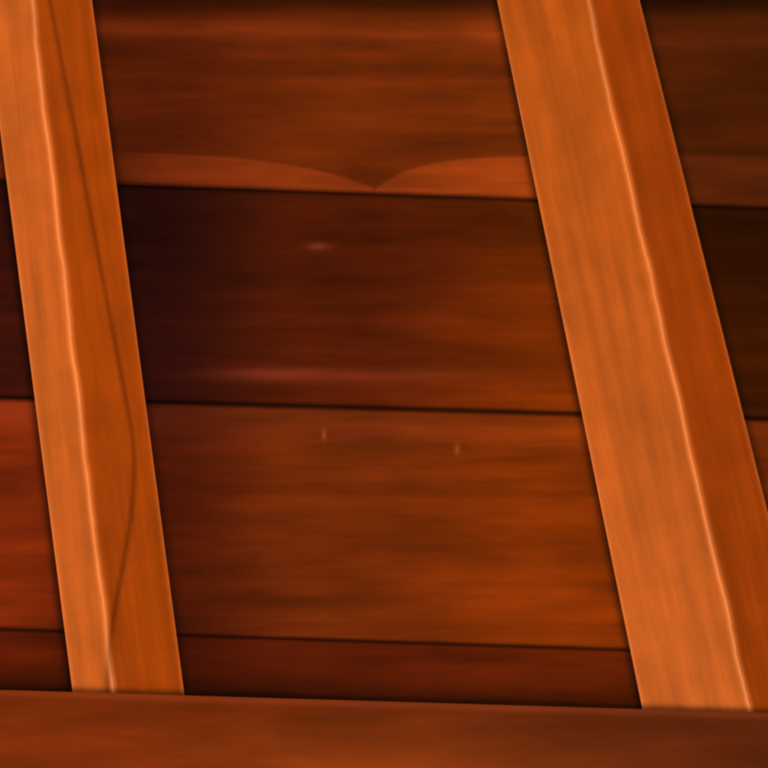
Give the GLSL for this texture, as a WebGL 1 fragment shader.

```glsl
precision highp float;
// Warm timber ceiling: four dark planks behind two slanted beams and a sill.
// Each part is a region between straight sloping edges, coloured by gradients
// and stretched value noise for grain, with soft lines for seams and ridges.
uniform vec2 u_resolution;

float hash(vec2 p) {
  vec3 q = fract(vec3(p.xyx) * 0.1031);
  q += dot(q, q.yzx + 33.33);
  return fract((q.x + q.y) * q.z);
}

float noise(vec2 p) {
  vec2 i = floor(p), f = fract(p);
  f = f * f * (3.0 - 2.0 * f);
  return mix(mix(hash(i), hash(i + vec2(1.0, 0.0)), f.x),
             mix(hash(i + vec2(0.0, 1.0)), hash(i + vec2(1.0)), f.x), f.y);
}

// Signed fractal noise, about -0.5 to 0.5
float grain(vec2 p) {
  float sum = 0.0, amp = 0.5;
  for (int i = 0; i < 4; i++) {
    sum += amp * (noise(p) - 0.5);
    p = p * 2.03 + 17.1;
    amp *= 0.55;
  }
  return sum;
}

float edge(float dist) {
  float soft = max(0.0016, 0.7 / u_resolution.y);
  return smoothstep(-soft, soft, dist);
}

float line(float dist, float width) {
  return exp(-dist * dist / (width * width));
}

float spot(vec2 p, vec2 center, vec2 radius) {
  vec2 q = (p - center) / radius;
  return exp(-dot(q, q));
}

// Left-to-right gradient across one plank, darkest near x = 0.2
vec3 plankTone(float x, vec3 shade, vec3 middle, vec3 lit) {
  vec3 c = mix(shade, middle, smoothstep(0.19, 0.42, x));
  return mix(c, lit, smoothstep(0.45, 0.75, x));
}

// p.y runs downward from the top of the canvas
vec3 planks(vec2 p) {
  float seam1 = p.y - 0.235 - 0.036 * p.x;
  float seam2 = p.y - 0.518 - 0.028 * p.x;
  float seam3 = p.y - 0.819 - 0.033 * p.x;
  vec3 top = plankTone(p.x, vec3(0.33, 0.11, 0.025), vec3(0.41, 0.15, 0.03), vec3(0.47, 0.18, 0.03));
  top *= mix(0.55, 1.0, smoothstep(0.0, 0.03, p.y));
  top += vec3(0.07, 0.03, 0.02) * line(p.y - 0.036 - 0.02 * p.x, 0.012);

  // Paler scalloped strip that meets in a cusp
  float arc = p.x < 0.487 ? 0.195 + 0.05 * exp((p.x - 0.487) / 0.12)
                          : 0.203 + 0.045 * exp((0.487 - p.x) / 0.05);
  float strip = smoothstep(-0.003, 0.003, p.y - arc);
  top += vec3(0.12, 0.05, 0.025) * strip * smoothstep(0.1, 0.25, p.x);
  top *= 1.0 - 0.15 * spot(p, vec2(0.475, 0.222), vec2(0.04, 0.02));

  vec3 second = plankTone(p.x, vec3(0.16, 0.045, 0.03), vec3(0.32, 0.105, 0.025), vec3(0.44, 0.16, 0.015));
  second *= 0.87 + 0.25 * smoothstep(0.26, 0.46, p.y);
  second += vec3(0.11, 0.06, 0.05) * spot(p, vec2(0.37, 0.488), vec2(0.11, 0.009));
  second += vec3(0.08, 0.04, 0.03) * spot(p, vec2(0.56, 0.487), vec2(0.09, 0.012));
  vec3 third = plankTone(p.x, vec3(0.28, 0.085, 0.025), vec3(0.45, 0.165, 0.035), vec3(0.52, 0.19, 0.02));
  third += vec3(0.05, 0.025, 0.02) * line(seam2 - 0.022, 0.022);
  vec3 fourth = plankTone(p.x, vec3(0.25, 0.07, 0.02), vec3(0.34, 0.105, 0.025), vec3(0.4, 0.13, 0.02));
  fourth *= 1.0 - 0.35 * smoothstep(0.035, 0.085, seam3);

  vec3 c = mix(top, second, edge(seam1));
  c = mix(c, third, edge(seam2));
  c = mix(c, fourth, edge(seam3));

  // Light spilling in at far left, shade beyond the right beam
  float farLeft = 1.0 - smoothstep(0.06, 0.12, p.x);
  c = mix(c, c * 1.5 + vec3(0.08, 0.03, 0.0), farLeft * (0.4 + 0.5 * edge(seam2) - 0.4 * edge(seam3)));
  float beyond = edge(p.x - 0.8 - 0.24 * p.y);
  c *= 1.0 - beyond * (0.38 + 0.14 * edge(seam1) - 0.3 * edge(seam2));

  c *= 1.0 + 0.42 * grain(p * vec2(6.0, 55.0)) + 0.28 * grain(p * vec2(9.0, 17.0) + 8.0);
  c *= 1.0 - 0.5 * line(seam1, 0.004) - 0.6 * line(seam2, 0.004) - 0.5 * line(seam3, 0.003);
  float flecks = spot(p, vec2(0.415, 0.321), vec2(0.016, 0.005))
               + spot(p, vec2(0.422, 0.566), vec2(0.003, 0.007))
               + spot(p, vec2(0.595, 0.585), vec2(0.004, 0.007));
  return c + vec3(0.15, 0.09, 0.07) * flecks;
}

// Lays a two-faced beam over the base; sides = left edge, ridge, right edge
vec3 beam(vec3 base, vec2 p, vec3 sides, vec3 leftFace, vec3 rightFace, float vein) {
  vec3 d = p.x - sides;
  base *= 1.0 - 0.45 * line(d.x, 0.007) - 0.3 * line(d.z, 0.007);
  float along = grain(vec2(d.y * 75.0, p.y * 5.0));
  float ridge = d.y + 0.006 * grain(vec2(p.y * 14.0, sides.z - sides.x));
  vec3 c = mix(leftFace, rightFace, edge(ridge));
  c *= 1.0 + 0.25 * along + 0.14 * grain(p * 24.0);
  c *= 1.0 - 0.22 * line(p.x - vein, 0.004);
  c += vec3(0.2, 0.17, 0.15) * line(ridge, 0.0045);
  c += vec3(0.1, 0.08, 0.07) * (line(d.x, 0.004) + line(d.z, 0.004));
  return mix(base, c, edge(d.x) * edge(-d.z));
}

void main() {
  vec2 uv = gl_FragCoord.xy / u_resolution;
  vec2 p = vec2(uv.x, 1.0 - uv.y);
  vec3 color = planks(p);

  // Slanted beams
  vec3 leftSides = vec3(-0.022, 0.042, 0.12) + vec3(0.129, 0.118, 0.133) * p.y;
  float vein = 0.065 + 0.19 * p.y - 0.1 * smoothstep(0.55, 0.95, p.y);
  color = beam(color, p, leftSides, vec3(0.77, 0.36, 0.12), vec3(0.63, 0.25, 0.035), vein);
  vec3 rightSides = vec3(0.647, 0.766, 0.833) + vec3(0.205, 0.228, 0.25) * p.y;
  vec3 rightFront = mix(vec3(0.72, 0.32, 0.08), vec3(0.77, 0.37, 0.14), p.y);
  color = beam(color, p, rightSides, rightFront, vec3(0.59, 0.23, 0.03), -1.0);

  // Sill across the bottom
  float sill = p.y - 0.898 - 0.03 * p.x;
  vec3 wood = mix(vec3(0.47, 0.17, 0.04), vec3(0.37, 0.145, 0.045), smoothstep(0.1, 0.9, p.x));
  wood += vec3(0.12, 0.06, 0.02) * spot(p, vec2(0.45, 1.0), vec2(0.3, 0.05));
  wood *= 1.0 + 0.35 * grain(p * vec2(7.0, 32.0) + 3.0);
  wood += vec3(0.08, 0.04, 0.03) * line(sill - 0.004, 0.005);
  color *= 1.0 - 0.45 * line(sill, 0.006);
  color = mix(color, wood, edge(sill));
  gl_FragColor = vec4(clamp(color, 0.0, 1.0), 1.0);
}
```
